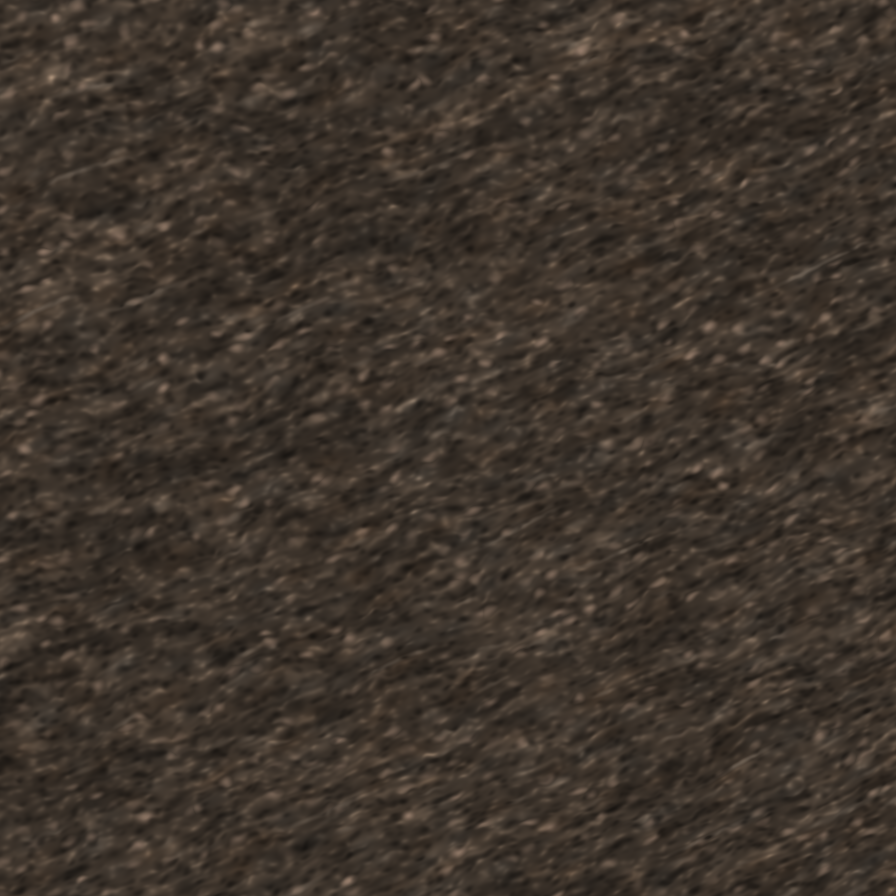
This texture is drawn by a WebGL 2 fragment shader. Its source:

```glsl
#version 300 es
precision highp float;

uniform vec2 u_resolution;
out vec4 outColor;

// Colours
const vec3 STONE = vec3(0.232, 0.197, 0.165);
const vec3 TAN_GRAIN = vec3(0.60, 0.50, 0.43);
const vec3 GREY_GRAIN = vec3(0.47, 0.42, 0.37);

// Foliation: tilt in radians, steepening toward the lower right, waviness
const float TILT = 0.39;
const float STEEPEN = 0.14;
const float WAVE = 0.002;
const float RAGGED = 0.0022;

// Mottle: cell size (along, across) and contrast
const vec2 FINE_CELL = vec2(0.0115, 0.0068);
const vec2 MID_CELL = vec2(0.025, 0.011);
const vec2 FIBRE_CELL = vec2(0.042, 0.0075);
const vec2 BROAD_CELL = vec2(0.16, 0.045);
const float FINE_CONTRAST = 0.38;
const float MID_CONTRAST = 0.30;
const float FIBRE_CONTRAST = 0.27;
const float BROAD_CONTRAST = 0.13;

// Scattered parts: cell size, half extent and share of filled cells
const vec2 TAN_CELL = vec2(0.034, 0.022);
const vec2 TAN_SIZE = vec2(0.0155, 0.0088);
const float TAN_SHARE = 0.48;
const vec2 GREY_CELL = vec2(0.055, 0.020);
const vec2 GREY_SIZE = vec2(0.027, 0.0075);
const float GREY_SHARE = 0.40;
const vec2 STREAK_CELL = vec2(0.22, 0.06);
const vec2 STREAK_SIZE = vec2(0.10, 0.0068);
const float STREAK_SHARE = 0.30;
const vec2 SLIT_CELL = vec2(0.12, 0.05);
const vec2 SLIT_SIZE = vec2(0.028, 0.006);
const float SLIT_SHARE = 0.22;

vec3 hash(vec2 cell, int seed) {
    uvec3 v = uvec3(ivec3(ivec2(cell), seed)) * 1664525u + 1013904223u;
    v.x += v.y * v.z; v.y += v.z * v.x; v.z += v.x * v.y;
    v ^= v >> 16u;
    v.x += v.y * v.z; v.y += v.z * v.x; v.z += v.x * v.y;
    return vec3(v >> 8u) / 16777216.0;
}

mat2 rotation(float a) {
    float c = cos(a), s = sin(a);
    return mat2(c, -s, s, c);
}

// Cellular noise: soft light and dark bumps, one per cell
float mottle(vec2 p, vec2 cellSize, int seed) {
    p /= cellSize;
    vec2 home = floor(p);
    float sum = 0.0;
    for (int j = -1; j <= 1; j++)
    for (int i = -1; i <= 1; i++) {
        vec2 cell = home + vec2(i, j);
        vec3 r = hash(cell, seed);
        vec2 d = p - cell - r.xy;
        sum += (2.0 * r.z - 1.0) * exp(-5.0 * dot(d, d));
    }
    return sum;
}

// Coverage of elongated flecks with random place, turn and strength
float flecks(vec2 p, vec2 cellSize, vec2 size, float share, float turn, int seed) {
    vec2 home = floor(p / cellSize);
    float cover = 0.0;
    for (int j = -1; j <= 1; j++)
    for (int i = -1; i <= 1; i++) {
        vec2 cell = home + vec2(i, j);
        vec3 r = hash(cell, seed);
        vec3 shape = hash(cell, seed + 50);
        vec2 d = rotation(turn * (2.0 * shape.x - 1.0)) * (p - (cell + r.xy) * cellSize);
        d /= size * mix(vec2(0.6), vec2(1.0), shape.yz);
        float strength = step(r.z, share) * mix(0.25, 1.0, r.z / share);
        cover = max(cover, strength * smoothstep(1.0, 0.0, length(d)));
    }
    return cover;
}

void main() {
    vec2 uv = gl_FragCoord.xy / u_resolution.y;

    // Coordinates along and across the foliation
    vec2 p = rotation(TILT) * uv;
    float diagonal = uv.x - uv.y;
    p.y -= 0.5 * STEEPEN * diagonal * diagonal;
    p.y += WAVE * (sin(p.x * 19.0 + p.y * 31.0) + sin(p.x * 37.0 - p.y * 23.0));
    vec2 ragged = p + RAGGED * vec2(mottle(p, vec2(0.014), 1), mottle(p, vec2(0.014), 2));

    // Dark mottled ground, skewed so that highlights stand out
    float fine = mottle(ragged, FINE_CELL, 3);
    float mid = mottle(ragged, MID_CELL, 4);
    float fibre = mottle(ragged, FIBRE_CELL, 11);
    float broad = mottle(p, BROAD_CELL, 5);
    float tone = FINE_CONTRAST * fine + MID_CONTRAST * mid;
    tone += FIBRE_CONTRAST * fibre + BROAD_CONTRAST * broad;
    tone -= 0.35 * flecks(ragged, SLIT_CELL, SLIT_SIZE, SLIT_SHARE, 0.1, 6);
    vec3 color = STONE * exp(tone);
    color *= 1.0 + vec3(0.04, 0.0, -0.04) * mottle(p, vec2(0.04, 0.02), 7);

    // Broken streaks and pale grains
    float density = clamp(0.85 + 0.8 * broad, 0.35, 1.2);
    float broken = clamp(0.7 + 0.6 * mid + 0.7 * fine, 0.0, 1.0);
    float streak = flecks(p + 0.4 * (ragged - p), STREAK_CELL, STREAK_SIZE, STREAK_SHARE, 0.05, 8);
    float grey = flecks(ragged, GREY_CELL, GREY_SIZE, GREY_SHARE, 0.15, 9);
    float tanGrain = flecks(ragged, TAN_CELL, TAN_SIZE, TAN_SHARE, 0.25, 10);
    color = mix(color, GREY_GRAIN, 0.65 * streak * broken);
    color = mix(color, GREY_GRAIN, 0.5 * grey * broken * density);
    color = mix(color, TAN_GRAIN, 0.8 * tanGrain * density * mix(0.5, 1.0, broken));

    outColor = vec4(color, 1.0);
}
```
